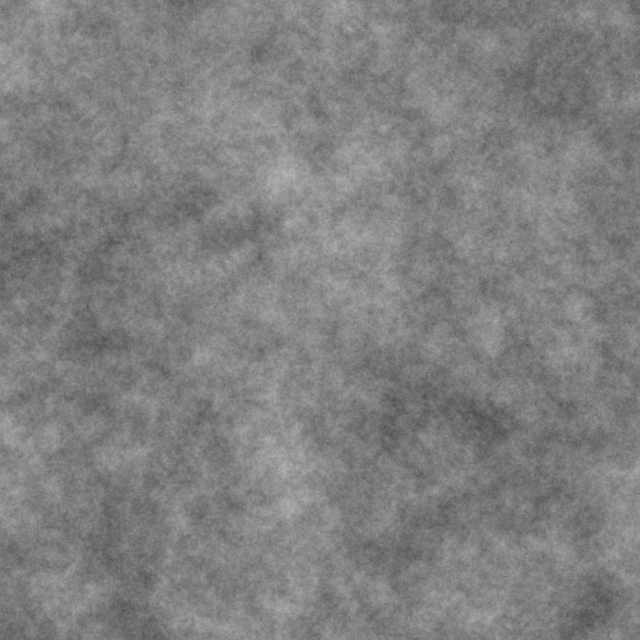
Give the GLSL for this texture, as a three.js fragment shader.

```glsl
varying vec2 vUv;

#define OCTAVES 8
#define BASE_CELLS 2.5
#define GAIN 0.92
#define MEAN_GREY 0.5
#define DEVIATION 0.048
#define SEED vec2(17.3, 41.7)

// Spread of a single noise octave, used to normalise the sum
const float NOISE_SPREAD = 0.175;

// Sine-free hash: cell to a vector in -1..1
vec2 hashGradient(vec2 cell) {
  vec3 h = fract(cell.xyx * vec3(0.1031, 0.1030, 0.0973));
  h += dot(h, h.yzx + 33.33);
  return 2.0 * fract((h.xx + h.yz) * h.zy) - 1.0;
}

float cornerRamp(vec2 cell, vec2 local, vec2 corner) {
  return dot(hashGradient(cell + corner), local - corner);
}

// Gradient noise with a quintic fade
float gradientNoise(vec2 p) {
  vec2 cell = floor(p);
  vec2 local = fract(p);
  vec2 fade = local * local * local * (local * (local * 6.0 - 15.0) + 10.0);
  float bottom = mix(cornerRamp(cell, local, vec2(0.0, 0.0)),
                     cornerRamp(cell, local, vec2(1.0, 0.0)), fade.x);
  float top = mix(cornerRamp(cell, local, vec2(0.0, 1.0)),
                  cornerRamp(cell, local, vec2(1.0, 1.0)), fade.x);
  return mix(bottom, top, fade.y);
}

// Near-pink cloud noise with zero mean and unit deviation
float pinkNoise(vec2 p) {
  // Doubles the frequency and turns the lattice to hide its axes
  mat2 nextOctave = mat2(1.6, 1.2, -1.2, 1.6);
  float amplitude = 1.0;
  float total = 0.0;
  float power = 0.0;
  for (int i = 0; i < OCTAVES; i++) {
    total += amplitude * gradientNoise(p);
    power += amplitude * amplitude;
    amplitude *= GAIN;
    p = nextOctave * p + SEED;
  }
  return total / (NOISE_SPREAD * sqrt(power));
}

void main() {
  float grey = MEAN_GREY + DEVIATION * pinkNoise(vUv * BASE_CELLS + SEED);
  gl_FragColor = vec4(vec3(clamp(grey, 0.0, 1.0)), 1.0);
}
```
